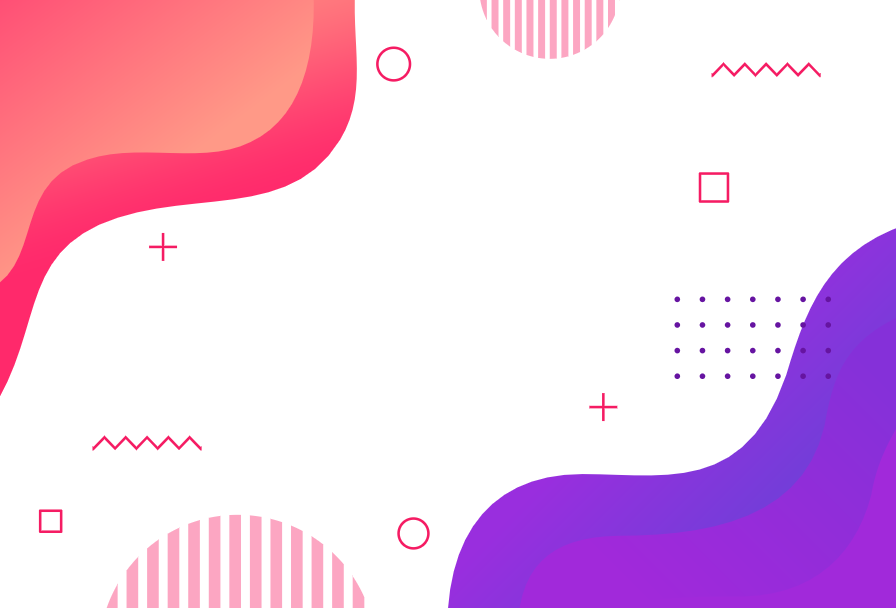
This background is drawn by a WebGL 2 fragment shader. Its source:

```glsl
#version 300 es
precision highp float;
// Flat abstract background: wavy coral and violet corners with scattered line ornaments.
uniform vec2 u_resolution;
out vec4 outColor;

const float CANVAS_HEIGHT = 522.0; // design units, y runs downward from the top
const float STROKE = 1.1;          // half width of the ornament lines

const vec3 WHITE = vec3(1.0);
const vec3 ACCENT = vec3(0.96, 0.11, 0.39);
const vec3 STRIPE = vec3(0.99, 0.65, 0.76);
const vec3 DOT = vec3(0.40, 0.08, 0.63);
const vec3 CORAL = vec3(1.0, 0.51, 0.50);
const vec3 HOT_PINK = vec3(1.0, 0.16, 0.42);
const vec3 ROSE = vec3(1.0, 0.31, 0.46);
const vec3 PEACH = vec3(1.0, 0.60, 0.53);
const vec3 VIOLET = vec3(0.60, 0.18, 0.87);
const vec3 INDIGO = vec3(0.45, 0.24, 0.85);
const vec3 PURPLE = vec3(0.52, 0.19, 0.85);
const vec3 MAGENTA = vec3(0.63, 0.16, 0.855);

float cover(float d, float px) { return clamp(0.5 - d / px, 0.0, 1.0); }

float segment(vec2 p, vec2 a, vec2 b) {
    vec2 ab = b - a;
    return length(p - a - ab * clamp(dot(p - a, ab) / dot(ab, ab), 0.0, 1.0));
}

// Follows one cubic curve; edge.x keeps the distance, edge.y flips at each crossing
void trace(vec2 p, vec2 a, vec2 b, vec2 c, vec2 d, float side, inout vec2 edge) {
    const int STEPS = 14;
    vec2 last = a;
    for (int i = 1; i <= STEPS; i++) {
        float t = float(i) / float(STEPS), u = 1.0 - t;
        vec2 next = a * u * u * u + 3.0 * b * u * u * t + 3.0 * c * u * t * t + d * t * t * t;
        edge.x = min(edge.x, segment(p, last, next));
        if ((last.y > p.y) != (next.y > p.y)) {
            float hit = mix(last.x, next.x, (p.y - last.y) / (next.y - last.y));
            if ((hit - p.x) * side > 0.0) edge.y = -edge.y;
        }
        last = next;
    }
}

// Signed distance to a corner wave; side is +1 when the fill lies left of it
float wave(vec2 p, float side, vec2 a, vec2 b, vec2 c, vec2 d, vec2 e,
           vec2 f, vec2 g, vec2 h, vec2 i, vec2 j) {
    vec2 edge = vec2(1e4, 1.0);
    trace(p, a, b, c, d, side, edge);
    trace(p, d, e, f, g, side, edge);
    trace(p, g, h, i, j, side, edge);
    return edge.x * edge.y;
}

float stripedDisc(vec2 p, vec2 center, float radius, float start, float period, float width) {
    float offset = mod(p.x - start - 0.5 * width + 0.5 * period, period) - 0.5 * period;
    return max(length(p - center) - radius, abs(offset) - 0.5 * width);
}

float ring(vec2 p, float radius) { return abs(length(p) - radius) - STROKE; }

float box(vec2 p, vec2 halfSize) {
    vec2 q = abs(p) - halfSize;
    return length(max(q, 0.0)) + min(max(q.x, q.y), 0.0);
}

float squareOutline(vec2 p, float halfSize) { return abs(box(p, vec2(halfSize))) - STROKE; }

float plusSign(vec2 p, float arm) {
    return min(box(p, vec2(arm, STROKE)), box(p, vec2(STROKE, arm)));
}

// Five teeth rising from the lower left end
float zigzag(vec2 p) {
    float period = 18.3, height = 9.5;
    float x = clamp(p.x, 0.0, 5.0 * period);
    float tooth = height * (abs(2.0 * fract(x / period) - 1.0) - 1.0);
    float slope = 2.0 * height / period;
    float d = abs(p.y - tooth) / sqrt(1.0 + slope * slope);
    return max(d, abs(p.x - x)) - STROKE;
}

float dotGrid(vec2 p, vec2 spacing, vec2 lastCell, float radius) {
    vec2 cell = clamp(round(p / spacing), vec2(0.0), lastCell);
    return length(p - cell * spacing) - radius;
}

void main() {
    float px = CANVAS_HEIGHT / u_resolution.y;
    vec2 p = vec2(gl_FragCoord.x, u_resolution.y - gl_FragCoord.y) * px;
    vec3 color = WHITE;

    // Striped discs
    float discs = min(stripedDisc(p, vec2(472, -10), 60.5, 412.0, 10.0, 6.0),
                      stripedDisc(p, vec2(204, 561), 119.0, 91.0, 17.65, 10.0));
    color = mix(color, STRIPE, cover(discs, px));

    // Coral corner, back to front
    float d = wave(p, 1.0, vec2(305, -10), vec2(302, 40), vec2(316, 80), vec2(292, 120), vec2(248, 192),
                   vec2(160, 160), vec2(85, 193), vec2(16, 225), vec2(37, 287), vec2(-10, 357));
    vec3 fill = mix(CORAL, HOT_PINK, smoothstep(40.0, 250.0, dot(p, vec2(0.3, 1.0))));
    color = mix(color, fill, cover(d, px));
    d = wave(p, 1.0, vec2(269, -10), vec2(272, 50), vec2(258, 102), vec2(215, 122), vec2(175, 142),
             vec2(120, 122), vec2(75, 137), vec2(10, 157), vec2(38, 225), vec2(-10, 249));
    fill = mix(ROSE, PEACH, clamp(dot(p, vec2(0.6, 0.8)) / 205.0, 0.0, 1.0));
    color = mix(color, fill, cover(d, px));

    // Violet corner, back to front
    d = wave(p, -1.0, vec2(384, 540), vec2(384, 455), vec2(425, 407), vec2(500, 407), vec2(570, 407),
             vec2(640, 425), vec2(675, 322), vec2(692, 265), vec2(710, 215), vec2(780, 192));
    fill = mix(VIOLET, INDIGO, clamp((p.x + p.y - 880.0) / 220.0, 0.0, 1.0));
    color = mix(color, fill, cover(d, px));
    d = wave(p, -1.0, vec2(445, 530), vec2(450, 480), vec2(480, 461), vec2(530, 460), vec2(610, 460),
             vec2(690, 445), vec2(708, 365), vec2(716, 318), vec2(728, 290), vec2(780, 268));
    fill = mix(PURPLE, MAGENTA, clamp((p.y - p.x + 440.0) / 400.0, 0.0, 1.0));
    color = mix(color, fill, cover(d, px));
    d = wave(p, -1.0, vec2(515, 530), vec2(550, 510), vec2(590, 513), vec2(640, 512), vec2(700, 510),
             vec2(735, 475), vec2(748, 425), vec2(753, 395), vec2(765, 375), vec2(780, 350));
    color = mix(color, MAGENTA, cover(d, px));

    // Dot grid and line ornaments
    color = mix(color, DOT, cover(dotGrid(p - vec2(581.5, 257), vec2(21.6, 22), vec2(6, 3), 2.4), px));
    float lines = min(ring(p - vec2(338, 55), 14.0), ring(p - vec2(355, 458), 12.8));
    lines = min(lines, min(squareOutline(p - vec2(613, 161), 12.0), squareOutline(p - vec2(43.5, 447.5), 9.0)));
    lines = min(lines, min(plusSign(p - vec2(140, 212), 12.0), plusSign(p - vec2(518, 349.5), 12.0)));
    lines = min(lines, min(zigzag(p - vec2(612, 64.5)), zigzag(p - vec2(80.5, 385))));
    color = mix(color, ACCENT, cover(lines, px));
    outColor = vec4(color, 1.0);
}
```
